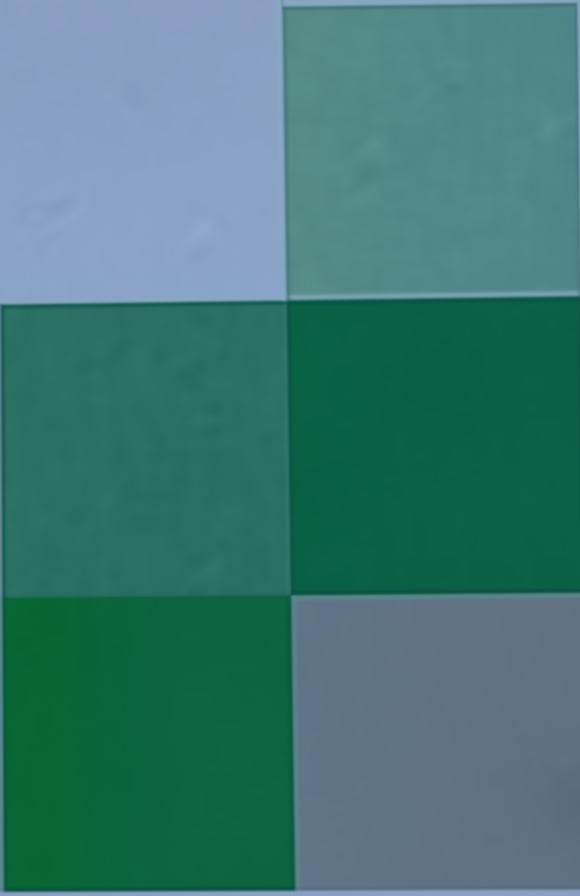
Write a WebGL 1 fragment shader that draws this background.

```glsl
precision highp float;
// Six printed swatches in two columns and three rows, seen slightly askew.
// Tilted linear seams split the sheet; each swatch has a soft gradient, and
// gaussian ink lines, pale fringes and gradient noise give the printed paper.

uniform vec2 u_resolution;

#define ASPECT 0.6484
#define EDGE_SOFT 0.0025
#define INK_WIDTH 0.0027
#define FRINGE_WIDTH 0.0034
#define CREASE_AMOUNT 0.045
#define GRAIN_AMOUNT 0.012
#define PAPER vec3(0.54, 0.63, 0.77)
#define INK vec3(0.03, 0.29, 0.26)
#define SLATE_INK vec3(0.24, 0.41, 0.47)
#define FRINGE vec3(0.52, 0.67, 0.75)
#define GREEN_FRINGE vec3(0.32, 0.58, 0.52)

vec2 gradientAt(vec2 cell) {
  float angle = 6.2832 * fract(sin(dot(cell, vec2(41.3, 289.1))) * 4375.85);
  return vec2(cos(angle), sin(angle));
}

float gradientNoise(vec2 q) {
  vec2 i = floor(q), f = fract(q);
  vec2 w = f * f * f * (f * (f * 6.0 - 15.0) + 10.0);
  vec2 e = vec2(1.0, 0.0);
  float low = mix(dot(gradientAt(i), f),
                  dot(gradientAt(i + e), f - e), w.x);
  float high = mix(dot(gradientAt(i + e.yx), f - e.yx),
                   dot(gradientAt(i + 1.0), f - 1.0), w.x);
  return mix(low, high, w.y);
}

float aboveEdge(float d) { return smoothstep(-EDGE_SOFT, EDGE_SOFT, d); }

float line(float d, float width) { return exp(-d * d / (width * width)); }

// Sparse short folds, bent by a slow drift and lit from one side.
float creases(vec2 p) {
  vec2 q = p + 0.02 * gradientNoise(p * 14.0 + 5.0);
  q = vec2(0.85 * q.x + 0.53 * q.y, 0.85 * q.y - 0.53 * q.x);
  float patchMask = smoothstep(0.12, 0.45, gradientNoise(p * 11.0 + 3.0));
  return patchMask * gradientNoise(q * vec2(32.0, 46.0));
}

void main() {
  vec2 uv = gl_FragCoord.xy / u_resolution;
  vec2 p = uv * vec2(ASPECT, 1.0);

  // Signed distances to the tilted seams and outer edges
  float seam = p.x - 0.3300 + 0.0140 * p.y;
  float upper = p.y - 0.6600 - 0.0140 * p.x;
  float lower = p.y - 0.3330 - 0.0085 * p.x;
  float bottomEdge = p.y - 0.0045 - 0.0040 * p.x;
  float topEdge = 0.9890 + 0.0124 * p.x - p.y;
  float leftEdge = p.x - 0.0045 + 0.0050 * p.y;
  float rightEdge = 0.6455 + 0.0120 * (1.0 - p.y) - p.x;

  float right = aboveEdge(seam), left = 1.0 - right;
  float top = aboveEdge(upper), bottom = 1.0 - aboveEdge(lower);
  float middle = (1.0 - top) * (1.0 - bottom);

  // Swatch gradients across each column
  float l = clamp(uv.x * 2.0, 0.0, 1.0);
  float r = clamp(uv.x * 2.0 - 1.0, 0.0, 1.0);
  float rise = clamp((uv.y - 0.66) * 3.0, 0.0, 1.0);
  vec3 pale = PAPER + mix(vec3(0.0, 0.010, 0.012), vec3(0.0, -0.006, -0.008), rise);
  vec3 sage = mix(vec3(0.335, 0.545, 0.53), vec3(0.305, 0.52, 0.53), r);
  vec3 teal = mix(vec3(0.165, 0.44, 0.39), vec3(0.16, 0.44, 0.395), l);
  vec3 emerald = mix(vec3(0.035, 0.38, 0.268), vec3(0.04, 0.375, 0.272), r);
  vec3 leaf = mix(vec3(0.03, 0.402, 0.20), vec3(0.045, 0.39, 0.25), smoothstep(0.0, 0.7, l));
  vec3 slate = mix(vec3(0.378, 0.453, 0.535), vec3(0.385, 0.447, 0.513), r);
  slate -= 0.03 * exp(-16.0 * length(p - vec2(ASPECT, 0.10)));

  vec3 col = mix(teal, emerald, right);
  col = mix(col, mix(pale, sage, right), top);
  col = mix(col, mix(leaf, slate, right), bottom);

  // Paper folds, crossed grain and broad tonal drift
  float light = CREASE_AMOUNT * creases(p) * (top + 0.7 * middle * left + 0.3 * bottom * right);
  float grain = gradientNoise(p * vec2(48.0, 20.0)) + 0.7 * gradientNoise(p * vec2(28.0, 64.0) + 9.0);
  light += GRAIN_AMOUNT * grain * mix(0.3, 1.0, max(middle * left, top * right));
  light += 0.010 * gradientNoise(p * 6.0 + 2.0);
  col += light;

  // Upper seam: pale fringe above dark ink
  col = mix(col, FRINGE, 0.75 * line(upper - 0.0035, FRINGE_WIDTH) * mix(0.7, 1.0, right));
  col = mix(col, INK, 0.55 * line(upper + 0.0025, INK_WIDTH));

  // Lower seam: strong beside slate, faint between greens
  col = mix(col, INK, line(lower - 0.002, INK_WIDTH) * mix(0.08, 0.60, right));
  col = mix(col, GREEN_FRINGE, 0.65 * right * line(lower + 0.003, INK_WIDTH));

  // Centre seam changes character from row to row
  float fringeShift = -0.004 * top - 0.0015 * middle + 0.0025 * bottom;
  float inkShift = 0.0015 * top + 0.002 * middle - 0.002 * bottom;
  vec3 seamFringe = mix(GREEN_FRINGE, FRINGE, top);
  float fringeGain = 0.75 * top + 0.18 * middle + 0.55 * bottom;
  col = mix(col, seamFringe, fringeGain * line(seam - fringeShift, FRINGE_WIDTH));
  col = mix(col, mix(INK, SLATE_INK, top), 0.50 * line(seam - inkShift, INK_WIDTH));

  // Outer ink outlines, then the exposed paper margin
  vec3 outline = mix(INK, SLATE_INK, max(top, right * bottom));
  float rim = max(line(topEdge - 0.002, INK_WIDTH), 0.7 * line(rightEdge - 0.001, INK_WIDTH)) * right;
  rim = max(rim, line(leftEdge - 0.001, INK_WIDTH) * left * (1.0 - top));
  rim = max(rim, line(bottomEdge - 0.002, INK_WIDTH) * mix(1.0, 0.5, right));
  col = mix(col, outline, 0.62 * rim);
  float inside = aboveEdge(bottomEdge) * mix(1.0, aboveEdge(topEdge) * aboveEdge(rightEdge), right);
  inside *= mix(mix(0.4, 1.0, aboveEdge(leftEdge)), 1.0, max(top, right));
  col = mix(mix(PAPER, FRINGE, 0.6 * top), col, inside);

  gl_FragColor = vec4(clamp(col, 0.0, 1.0), 1.0);
}
```
